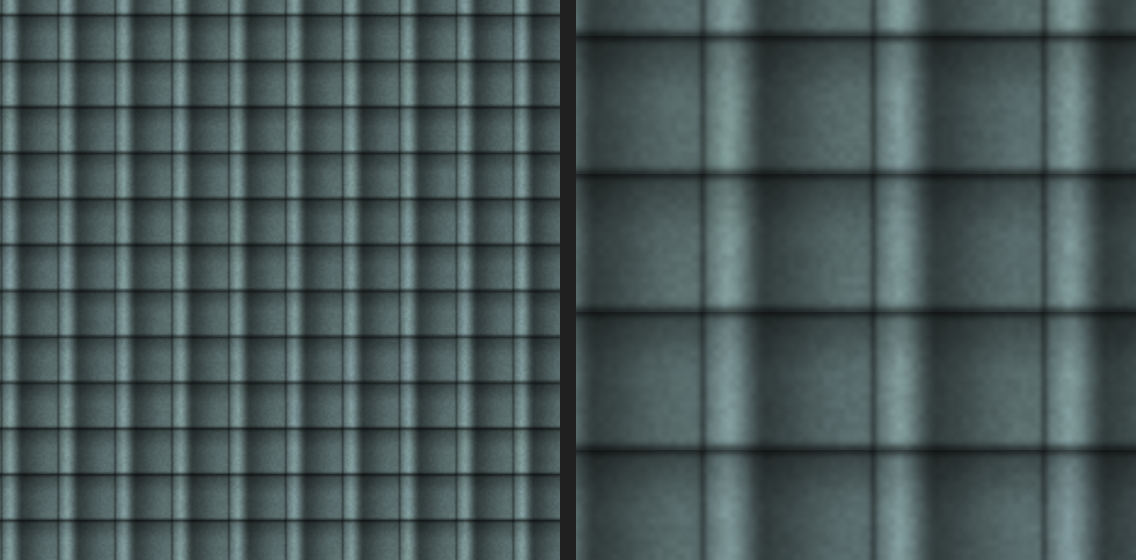
Left, the full canvas; right, a detail of the centre.
Give the GLSL for this pattern, as a Shadertoy shader.

```glsl
// Slate-green roof tiles: rounded ribs, shaded pans, thin side joints and dark overlapping courses.

float hash(vec2 p) {
    vec3 q = fract(vec3(p.xyx) * 0.1031);
    q += dot(q, q.yzx + 33.33);
    return fract((q.x + q.y) * q.z);
}

float valueNoise(vec2 p) {
    vec2 cell = floor(p), f = fract(p);
    f = f * f * (3.0 - 2.0 * f);
    return mix(mix(hash(cell), hash(cell + vec2(1, 0)), f.x),
               mix(hash(cell + vec2(0, 1)), hash(cell + vec2(1, 1)), f.x), f.y);
}

// Soft groove centred on each whole number: 1 at the centre, fading to 0
float groove(float x, float radius, float pixel) {
    float d = (fract(x + 0.5) - 0.5) / max(radius, pixel);
    return exp(-d * d);
}

void mainImage(out vec4 fragColor, in vec2 fragCoord) {
    vec2 uv = fragCoord / iResolution.xy;

    // Tile grid, with courses counted downwards
    vec2 repeats = vec2(9.846, 12.19);
    vec2 grid = vec2(uv.x, 1.0 - uv.y) * repeats - vec2(1.026, 0.327);
    vec2 pixel = repeats / iResolution.xy;
    vec2 tile = floor(grid);
    vec2 p = fract(grid);

    // Cross section: rounded rib on the left, pan rising out of its shadow
    float rib = 1.0 - smoothstep(0.14, 0.38, p.x);
    float ribLight = mix(0.43, 0.59, smoothstep(0.0, 0.16, p.x));
    float panLight = mix(0.215, 0.425, smoothstep(0.24, 0.92, p.x));
    float light = mix(panLight, ribLight, rib);

    // Shadow cast by the course above, weaker on the rib
    light *= mix(mix(0.70, 0.80, rib), 1.0, smoothstep(0.0, 0.5, p.y));
    light *= 1.0 + 0.03 * smoothstep(0.6, 0.92, p.y);

    // Side joints and course edges
    light *= 1.0 - 0.33 * groove(grid.x, 0.025, pixel.x);
    light *= 1.0 - 0.47 * groove(grid.y, 0.046, pixel.y);

    // Fine grain and faint mottling
    float grain = valueNoise(uv * 230.0) + 0.35 * valueNoise(uv * 370.0 + 17.0) - 0.675;
    float mottle = valueNoise(uv * 38.0 + 5.0) - 0.5;
    light *= 1.0 + 0.095 * grain + 0.04 * mottle;

    // Hue drifts between green and blue, mostly along the ribs
    float hue = 0.5 * hash(tile + 91.0) + valueNoise(uv * 9.0 + 3.0) - 0.75;
    vec3 tint = vec3(0.825, 1.0, 1.0)
              + vec3(0.005, -0.008, 0.032) * hue * mix(0.4, 1.0, rib);
    fragColor = vec4(light * tint, 1.0);
}
```
